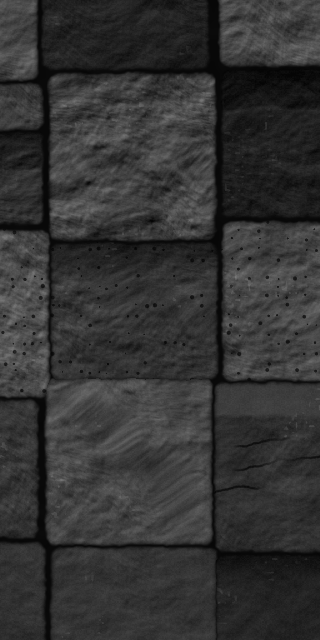
A WebGL 2 fragment shader for this texture:

```glsl
#version 300 es
precision highp float;
// Three columns of dark, rough-hewn stone blocks with narrow black joints.
uniform vec2 u_resolution;
out vec4 fragColor;

// Each block: bottom, top, joint-side edge, tone (in canvas widths, from the bottom up).
const vec4 LEFT[6] = vec4[6](
  vec4(-0.2, 0.307, 0.143, 0.20), vec4(0.318, 0.753, 0.122, 0.20),
  vec4(0.757, 1.284, 0.156, 0.30), vec4(1.297, 1.591, 0.137, 0.18),
  vec4(1.593, 1.740, 0.137, 0.23), vec4(1.745, 2.2, 0.120, 0.29));
const vec4 MIDDLE[5] = vec4[5](
  vec4(-0.2, 0.292, 0.156, 0.21), vec4(0.296, 0.820, 0.141, 0.28),
  vec4(0.810, 1.243, 0.158, 0.19), vec4(1.247, 1.773, 0.152, 0.26),
  vec4(1.781, 2.2, 0.130, 0.12));
const vec4 RIGHT[5] = vec4[5](
  vec4(-0.2, 0.268, 0.674, 0.13), vec4(0.273, 0.807, 0.669, 0.17),
  vec4(0.809, 1.308, 0.693, 0.28), vec4(1.318, 1.786, 0.690, 0.11),
  vec4(1.792, 2.2, 0.682, 0.28));

float hash(vec2 p) {
  return fract(sin(dot(p, vec2(127.1, 311.7))) * 43758.5453);
}

float noise(vec2 p) {
  vec2 i = floor(p), f = fract(p);
  f = f * f * (3.0 - 2.0 * f);
  return mix(mix(hash(i), hash(i + vec2(1, 0)), f.x),
             mix(hash(i + vec2(0, 1)), hash(i + vec2(1, 1)), f.x), f.y);
}

float fbm(vec2 p) {
  float sum = 0.0, amp = 0.5;
  for (int i = 0; i < 5; i++) {
    sum += amp * noise(p);
    p = mat2(1.6, 1.2, -1.2, 1.6) * p + 7.3;
    amp *= 0.5;
  }
  return sum;
}

float roundedBox(vec2 p, vec2 lo, vec2 hi, float radius) {
  vec2 q = abs(p - 0.5 * (lo + hi)) - 0.5 * (hi - lo) + radius;
  return length(max(q, 0.0)) + min(max(q.x, q.y), 0.0) - radius;
}

// Small dark holes, one at most in each cell
float pits(vec2 p) {
  vec2 cell = floor(p), seat = 0.3 + 0.4 * vec2(hash(cell + 3.0), hash(cell + 9.0));
  float size = 0.08 + 0.17 * hash(cell + 5.0);
  float hole = 1.0 - smoothstep(size * 0.6, size * 1.2, length(fract(p) - seat));
  return hole * step(0.72, hash(cell));
}

void main() {
  vec2 p = gl_FragCoord.xy / u_resolution.x;
  float aa = 1.0 / u_resolution.x;

  // Nearest block, with slightly crumbled edges
  vec2 bent = p + 0.007 * (vec2(noise(p * 22.0), noise(p * 22.0 + 40.0)) - 0.5)
                + 0.005 * (vec2(noise(p * 75.0), noise(p * 75.0 + 40.0)) - 0.5);
  float d = 1e3;
  vec4 block = vec4(0);
  vec2 id = vec2(0);
  for (int col = 0; col < 3; col++) {
    for (int row = 0; row < (col == 0 ? 6 : 5); row++) {
      vec4 b = col == 0 ? LEFT[row] : col == 1 ? MIDDLE[row] : RIGHT[row];
      float x0 = col == 0 ? -0.4 : b.z;
      float x1 = col == 0 ? b.z : col == 1 ? b.z + 0.524 : 1.4;
      float dist = roundedBox(bent, vec2(x0, b.x), vec2(x1, b.y), 0.03);
      if (dist < d) { d = dist; block = b; id = vec2(col, row); }
    }
  }

  // Hewn relief lit from above
  vec2 q = p + id * 5.7;
  vec2 s = q * vec2(11.0, 15.0) + 1.2 * noise(q * 6.0);
  float rough = mix(0.4, 1.0, 1.0 - abs(id.y - 3.0) / 3.0);
  float slope = fbm(s) - fbm(s + vec2(-0.06, 0.13));
  float tone = block.w * (1.0 + 4.2 * rough * slope);
  tone *= 0.82 + 0.36 * fbm(q * 7.0);

  // Recessed dark blocks: shadow under the block above, worn lip part way down
  float depth = block.y - p.y;
  if (block.w < 0.195) tone *= mix(0.55, 1.08, smoothstep(0.0, 0.11, depth));
  float lip = depth - 0.13 + 0.05 * (noise(q * 9.0) - 0.5);
  if (id == vec2(2, 3) || id == vec2(0, 3))
    tone += 0.05 * exp(-pow(lip / 0.007, 2.0)) - 0.025 * smoothstep(0.01, -0.01, lip);

  // Chamfered block with wavering cracks below its ledge
  if (id == vec2(2, 1)) {
    float ledge = smoothstep(0.125, 0.105, depth + 0.012 * noise(q * 30.0));
    tone = mix(tone, 0.24 * (0.85 + 0.3 * fbm(q * 30.0)), ledge);
    for (float k = 0.0; k < 3.0; k++) {
      float y = depth - 0.19 - 0.07 * k + 0.13 * (p.x - 0.67)
              - 0.035 * fbm(vec2(p.x * 16.0, k * 8.0));
      float broken = smoothstep(0.3, 0.55, noise(vec2(p.x * 9.0, k * 4.0)));
      tone *= 1.0 - 0.65 * broken * (1.0 - ledge) * smoothstep(0.006, 0.001, abs(y));
    }
  }

  // Pits, pale flecks and grain
  if (id.y == 2.0) tone *= 1.0 - 0.65 * pits(p * 34.0);
  tone += 0.08 * smoothstep(0.72, 0.85, noise(q * 95.0)) * smoothstep(0.58, 0.72, fbm(q * 8.0));
  tone += 0.028 * (hash(floor(p * 256.0)) - 0.5);

  // Rounded edges: dark roll-off with a thin worn rim
  tone *= mix(0.55, 1.0, smoothstep(0.0, -0.018, d));
  tone += 0.03 * exp(-pow((d + 0.009) / 0.004, 2.0)) * noise(p * 40.0);

  float joint = 0.025 + 0.015 * noise(p * 30.0);
  float shade = mix(joint, tone, smoothstep(aa, -2.0 * aa, d));
  fragColor = vec4(vec3(clamp(shade, 0.02, 0.6)), 1.0);
}
```
